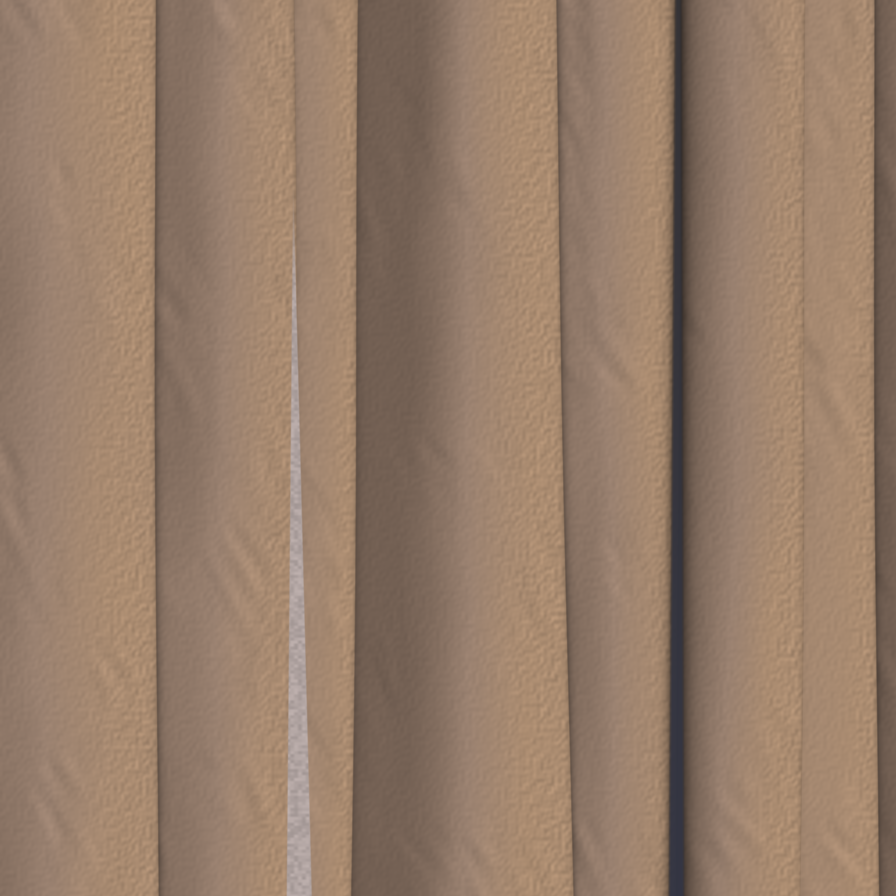
This texture is drawn by a Shadertoy shader. Its source:

```glsl
// Hanging folds of soft tan leather: each fold is a slightly leaning strip shaded
// from a dark hollow on its left to a lit rim on its right, covered with slanted
// wrinkles and fine grain. A pale wedge and one deep dark slit show between folds.

const vec3 TAN   = vec3(0.670, 0.548, 0.440);
const vec3 MID   = vec3(0.605, 0.507, 0.440);
const vec3 SHADE = vec3(0.450, 0.375, 0.325);
const vec3 PALE  = vec3(0.690, 0.640, 0.630);
const vec3 SLIT  = vec3(0.200, 0.195, 0.210);

const int FOLDS = 8;
// Fold borders at the bottom and the top of the canvas, left to right.
const float BORDER_LOW[9]  = float[9](-0.05, 0.176, 0.334, 0.392, 0.639, 0.756, 0.893, 0.980, 1.06);
const float BORDER_HIGH[9] = float[9](-0.05, 0.173, 0.328, 0.401, 0.620, 0.758, 0.900, 0.975, 1.06);
// Darkness of each hollow, and of the crease line at its left border.
const float HOLLOW[8] = float[8](0.70, 0.70, 0.32, 1.05, 0.66, 0.72, 0.16, 0.95);
const float CREASE[8] = float[8](0.00, 0.34, 0.12, 0.20, 0.34, 0.30, 0.05, 0.32);

float hash(vec2 p) {
    vec3 q = fract(vec3(p.xyx) * 0.1031);
    q += dot(q, q.yzx + 33.33);
    return fract((q.x + q.y) * q.z);
}

float noise(vec2 p) {
    vec2 cell = floor(p), f = fract(p);
    f = f * f * (3.0 - 2.0 * f);
    float low  = mix(hash(cell), hash(cell + vec2(1, 0)), f.x);
    float high = mix(hash(cell + vec2(0, 1)), hash(cell + vec2(1, 1)), f.x);
    return mix(low, high, f.y);
}

float fbm(vec2 p) {
    float sum = 0.0, weight = 0.5;
    for (int i = 0; i < 4; i++) {
        sum += weight * noise(p);
        p = p * 2.03 + 17.0;
        weight *= 0.5;
    }
    return sum;
}

float border(int i, float y) {
    float bow = 0.0015 * sin(y * 5.0 + float(i) * 2.1);
    return mix(BORDER_LOW[i], BORDER_HIGH[i], y) + bow;
}

// Three-stop ramp from lit tan to the dark hollow.
vec3 leather(float shade) {
    vec3 c = mix(TAN, MID, clamp(shade * 2.0, 0.0, 1.0));
    return mix(c, SHADE, clamp(shade * 2.0 - 1.0, 0.0, 1.0));
}

// Slanted wrinkles, lit as relief and gathered in patches.
float wrinkles(vec2 p, float seed) {
    vec2 q = p + 0.022 * vec2(noise(p * 13.0 + seed), noise(p * 11.0 + seed + 40.0));
    vec2 along = normalize(vec2(0.48, -0.88));
    vec2 s = vec2(dot(q, vec2(-along.y, along.x)) * 62.0, dot(q, along) * 19.0) + seed;
    float relief = noise(s) - noise(s + vec2(0.45, 0.12));
    return relief * smoothstep(0.38, 0.68, noise(p * vec2(15.0, 9.0) + seed * 3.0));
}

// Fine pebbled grain, lit from the upper left.
float grain(vec2 p) {
    vec2 s = p * vec2(250.0, 215.0);
    return noise(s) - noise(s + vec2(0.6, -0.5));
}

vec3 fold(vec2 p, float left, float right, float hollow, float crease, float seed) {
    float t = clamp((p.x - left) / (right - left), 0.0, 1.0);
    float drift = fbm(p * vec2(9.0, 3.0) + seed) - 0.47;
    float shade = hollow * (1.0 - smoothstep(0.15, 0.92, t)) + 0.35 * drift;
    vec3 c = leather(shade);
    float rim = smoothstep(0.55, 0.95, t);
    c *= 1.0 + 0.13 * wrinkles(p, seed) * (1.0 - 0.6 * rim);
    c *= 1.0 + mix(0.05, 0.13, rim) * grain(p);
    c *= 1.0 - crease * exp(-max(p.x - left, 0.0) / 0.0045);
    c *= 1.0 - 0.16 * exp(-max(right - p.x, 0.0) / 0.0025);
    return c;
}

// Coverage of a vertical strip between two x positions.
float strip(float x, float left, float right, float soft) {
    return smoothstep(left - soft, left + soft, x) * (1.0 - smoothstep(right - soft, right + soft, x));
}

void mainImage(out vec4 fragColor, in vec2 fragCoord) {
    vec2 p = fragCoord / iResolution.xy;
    float soft = max(1.0 / iResolution.x, 0.0012);

    // Folds, each laid over the one to its left.
    vec3 color = TAN;
    for (int i = 0; i < FOLDS; i++) {
        float left = border(i, p.y), right = border(i + 1, p.y);
        vec3 c = fold(p, left, right, HOLLOW[i], CREASE[i], float(i) * 7.3 + 2.0);
        color = mix(color, c, smoothstep(-soft, soft, p.x - left));
    }

    // Pale woven wedge opening downwards.
    float wedgeLeft = mix(0.320, 0.329, p.y);
    float wedgeWidth = 0.028 * max(1.0 - p.y / 0.80, 0.0);
    float wedge = strip(p.x, wedgeLeft, wedgeLeft + wedgeWidth, soft);
    float weave = noise(p * vec2(230.0, 300.0)) - 0.5;
    color = mix(color, PALE * (1.0 + 0.16 * weave), wedge * smoothstep(0.82, 0.66, p.y));

    // Deep slit with a soft shadow on both sides, bluish towards the bottom.
    float slitLeft = mix(0.747, 0.754, p.y), slitRight = mix(0.763, 0.760, p.y);
    float away = max(p.x - slitRight, 0.0) / 0.012 + max(slitLeft - p.x, 0.0) / 0.005;
    color *= 1.0 - 0.48 * exp(-away);
    vec3 slitColor = SLIT + vec3(0.0, 0.015, 0.06) * (1.0 - p.y);
    color = mix(color, slitColor, 0.92 * strip(p.x, slitLeft, slitRight, soft * 1.8));

    fragColor = vec4(clamp(color, 0.0, 1.0), 1.0);
}
```
